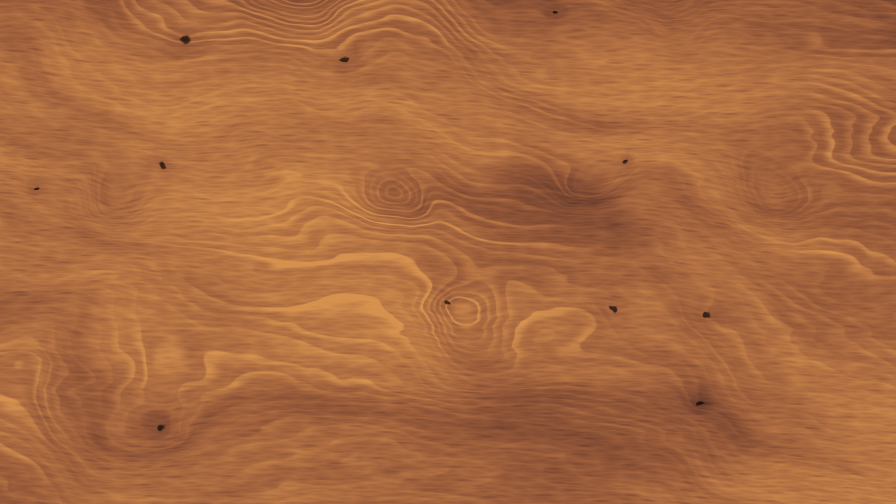
Reproduce this texture procedurally as a WebGL 2 fragment shader.

```glsl
#version 300 es
precision highp float;
// Warm figured wood: contour bands of a height field that is bent by
// layered sines and raised into uneven eyes, overlaid with fine fibres of
// stretched cellular noise, dark scratches, smudges and small pin knots.

#define WARP 0.19         // bending of the grain
#define SLOPE 0.27        // fall of the grain to the right
#define RINGS 36.0        // bands per canvas height
#define RING_DEPTH 0.44   // contrast of the bands
#define FIBRE_DEPTH 0.42  // contrast of the fibres
#define BROAD_DEPTH 0.46  // contrast of the wide shading
#define STREAK_DEPTH 0.30 // contrast of the soft streaks along the grain
#define EYE_RADIUS 0.075
#define PIN_RADIUS 0.0055
#define BASE_TONE 0.62
#define DARK_WOOD vec3(0.46, 0.27, 0.19)
#define LIGHT_WOOD vec3(0.78, 0.52, 0.29)

uniform vec2 u_resolution;
out vec4 fragColor;

vec2 hash2(vec2 p) {
    vec2 q = vec2(dot(p, vec2(127.1, 311.7)), dot(p, vec2(269.5, 183.3)));
    return fract(sin(q) * 43758.55);
}

// Layered sines, each layer turned and bent by the one before
float waves(vec2 p) {
    const mat2 turn = mat2(0.8, 0.6, -0.6, 0.8);
    float sum = 0.0, amp = 0.5;
    for (int i = 0; i < 4; i++) {
        float shift = 1.7 * float(i);
        p = turn * p * 1.6;
        p += 0.5 * sin(p.yx * 1.2 + shift);
        sum += amp * sin(p.x + shift) * cos(p.y);
        amp *= 0.55;
    }
    return sum;
}

// Cellular noise: distance to the nearest scattered point
float cellular(vec2 p) {
    vec2 cell = floor(p);
    float nearest = 4.0;
    for (int y = -1; y <= 1; y++)
    for (int x = -1; x <= 1; x++) {
        vec2 id = cell + vec2(x, y);
        vec2 d = id + hash2(id) - p;
        nearest = min(nearest, dot(d, d));
    }
    return sqrt(nearest);
}

// Soft oval spots, scattered over a share of square cells
float spots(vec2 p, float size, float share, float radius, float seed) {
    vec2 cell = floor(p / size);
    float sum = 0.0;
    for (int y = -1; y <= 1; y++)
    for (int x = -1; x <= 1; x++) {
        vec2 id = cell + vec2(x, y);
        vec2 pick = hash2(id + seed);
        vec2 center = (id + 0.15 + 0.7 * hash2(id + seed + 17.0)) * size;
        vec2 d = (p - center) / (radius * (0.6 + 0.8 * pick.y));
        d.x /= 1.35;
        sum += step(pick.x, share) * exp(-dot(d, d));
    }
    return sum;
}

// Slow rise and quick fall of one band; each has its own weight and width,
// and bands too fine to draw fade out
float growthBand(float phase) {
    float f = fract(phase), w = fwidth(phase);
    vec2 pick = hash2(vec2(floor(phase), 5.0));
    float edge = 0.93 - min(w, 0.3);
    float profile = smoothstep(0.1 + 0.4 * pick.y, edge, f) * (1.0 - smoothstep(edge, 1.0, f));
    return (0.15 + 0.85 * pick.x) * (profile - 0.0) * (1.0 - smoothstep(0.4, 1.0, w));
}

vec3 woodColor(float tone) {
    float t = clamp(tone, 0.0, 1.0);
    vec3 color = mix(DARK_WOOD, LIGHT_WOOD, clamp(tone, -0.5, 1.2));
    return color - vec3(0.0, 0.08, 0.025) * t * (1.0 - t);
}

void main() {
    vec2 p = gl_FragCoord.xy / u_resolution.y;

    // Height field whose contours are the grain
    float bend = waves(p * vec2(2.2, 3.4) + 2.3);
    vec2 uneven = p + 0.05 * vec2(waves(p * 5.0 + 1.0), waves(p * 5.0 + 8.0));
    float eyes = spots(uneven, 0.42, 0.42, EYE_RADIUS, 3.0);
    vec2 ragged = p + 0.006 * vec2(waves(p * 60.0), waves(p * 60.0 + 5.0));
    float pins = spots(ragged, 0.26, 0.36, PIN_RADIUS, 41.0);
    float halo = spots(ragged, 0.26, 0.36, PIN_RADIUS * 4.5, 41.0);
    float height = p.y + SLOPE * p.x + WARP * bend + 0.17 * eyes + 0.025 * halo;

    // Growth bands, bold in some patches and nearly gone in others
    float phase = height * RINGS + 1.4 * waves(p * vec2(5.0, 14.0) + 6.0);
    float patches = smoothstep(-0.2, 0.4, waves(p * vec2(2.4, 3.6) + 11.0));
    float rings = (0.2 + patches) * (growthBand(phase) - 0.16);

    // Fine fibres run level; broken dark scratches cross the calm patches
    vec2 along = vec2(p.x, p.y + 0.15 * (height - p.y));
    float fibres = 0.4 * cellular(along * vec2(4.0, 80.0))
                 + 0.6 * cellular(along * vec2(26.0, 170.0) + 70.0) - 0.46;
    float scratch = 1.0 - smoothstep(0.06, 0.22, cellular(along * vec2(9.0, 70.0) + 31.0));
    scratch *= 1.0 - 0.7 * patches;

    // Soft streaks follow the grain
    float streaks = waves(vec2(p.x * 2.5, height * 11.0) + 3.0)
                  + 0.5 * waves(vec2(p.x * 5.0, height * 26.0) + 13.0);

    // Broad shading: golden at lower left, smudged at upper right
    float broad = BROAD_DEPTH * waves(p * vec2(1.1, 2.6) + 4.0);
    broad += 0.16 - 0.26 * p.x * p.y;
    float smudge = smoothstep(0.05, 0.5, waves(p * vec2(1.6, 5.0) + 9.0))
                 * smoothstep(0.6, 1.5, p.x + 0.4 * p.y);

    float tone = BASE_TONE + broad + STREAK_DEPTH * streaks;
    tone -= 0.36 * smudge + 0.12 * eyes + 0.28 * halo;
    tone -= 0.5 * max(tone - 0.8, 0.0);
    tone += RING_DEPTH * rings + FIBRE_DEPTH * fibres - 0.16 * scratch;

    float core = smoothstep(0.2, 0.7, pins);
    fragColor = vec4(woodColor(tone) * (1.0 - 0.65 * core), 1.0);
}
```
